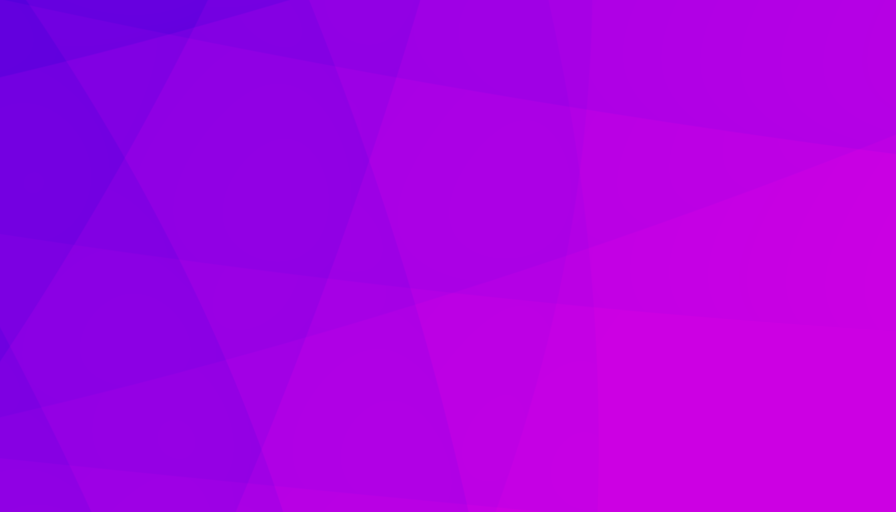
Give the GLSL for this background, as a Shadertoy shader.

```glsl
#define BASE_RED 0.325
#define DRIFT vec2(0.085, -0.035)
#define FOLD_SHADE 0.3
#define FOLD_WIDTH 0.10
#define MAX_RED 0.80
#define BLUE_PEAK 0.897
#define BLUE_FALLOFF 0.35

// Each fold: position at the start, middle and end of its axis, then its tone step
const vec4 STEEP[7] = vec4[7](
    vec4( 0.102, -0.043, -0.215, 0.040),
    vec4(-0.117,  0.075,  0.232, 0.045),
    vec4( 0.316,  0.198,  0.029, 0.045),
    vec4( 0.263,  0.375,  0.469, 0.040),
    vec4( 0.523,  0.447,  0.345, 0.040),
    vec4( 0.553,  0.632,  0.661, 0.022),
    vec4( 0.667,  0.658,  0.612, 0.022));

const vec4 SHALLOW[5] = vec4[5](
    vec4(0.849, 1.098,  1.434, 0.050),
    vec4(1.002, 0.831,  0.699, 0.035),
    vec4(0.543, 0.429,  0.352, 0.026),
    vec4(0.185, 0.425,  0.737, 0.028),
    vec4(0.105, 0.018, -0.062, 0.025));

// Parabola through three evenly spaced knots: x = value, y = slope
vec2 bend(vec3 knots, float t) {
    float linear = 4.0 * knots.y - 3.0 * knots.x - knots.z;
    float curve = 2.0 * (knots.x + knots.z - 2.0 * knots.y);
    return vec2(knots.x + t * (linear + t * curve), linear + 2.0 * t * curve);
}

// Brighter past the edge, softly shaded just before it
float foldTone(float dist, float amount) {
    float pixel = 1.0 / iResolution.y;
    float lit = smoothstep(-pixel, pixel, dist);
    float shade = FOLD_SHADE * exp(min(dist, 0.0) / FOLD_WIDTH);
    return amount * (lit - shade * (1.0 - lit));
}

void mainImage(out vec4 fragColor, in vec2 fragCoord) {
    vec2 uv = fragCoord / iResolution.xy;
    float aspect = iResolution.x / iResolution.y;

    // Smooth drift from the upper left to the lower right
    float red = BASE_RED + dot(DRIFT, uv - vec2(0.0, 1.0));

    // Folds running from bottom to top
    for (int i = 0; i < 7; i++) {
        vec2 edge = bend(STEEP[i].xyz, uv.y);
        float dist = (uv.x - edge.x) * aspect / length(vec2(1.0, edge.y * aspect));
        red += foldTone(dist, STEEP[i].w);
    }

    // Folds running from left to right
    for (int i = 0; i < 5; i++) {
        vec2 edge = bend(SHALLOW[i].xyz, uv.x);
        float dist = (edge.x - uv.y) / length(vec2(1.0, edge.y / aspect));
        red += foldTone(dist, SHALLOW[i].w);
    }

    // Violet to magenta, with blue strongest in the middle tones
    red = min(red, MAX_RED);
    float offMiddle = red - 0.66;
    float blue = BLUE_PEAK - BLUE_FALLOFF * offMiddle * offMiddle;
    fragColor = vec4(red, 0.0, blue, 1.0);
}
```
